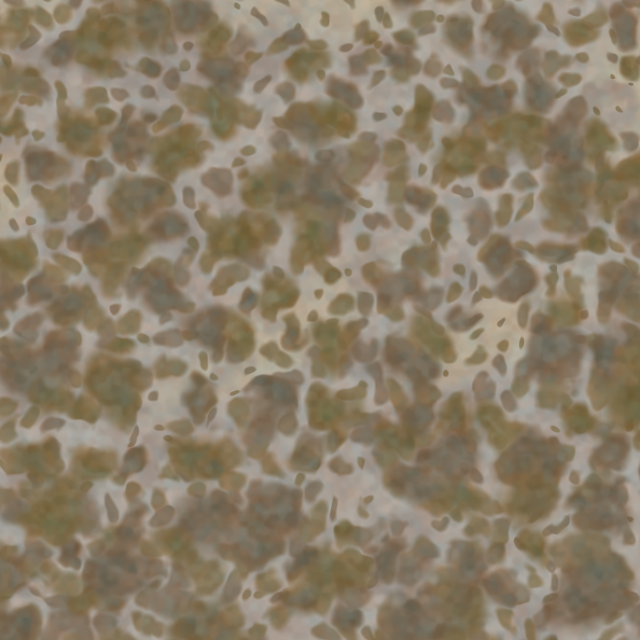
Reproduce this texture procedurally as a WebGL 1 fragment shader.

```glsl
precision highp float;
// Weathered speckled stone: soft olive-brown grains in a pale net with slanted veins.
uniform vec2 u_resolution;

const vec3 PALE_GREY = vec3(0.660, 0.632, 0.597);
const vec3 CREAM = vec3(0.705, 0.660, 0.575);
const vec3 LILAC = vec3(0.605, 0.562, 0.530);
const vec3 OCHRE = vec3(0.475, 0.400, 0.255);
const vec3 OLIVE = vec3(0.435, 0.400, 0.250);
const vec3 UMBER = vec3(0.460, 0.385, 0.300);
const vec3 SLATE = vec3(0.425, 0.405, 0.345);

vec3 hash3(vec2 p) {
  vec3 q = fract(p.xyx * vec3(0.1031, 0.1030, 0.0973));
  q += dot(q, q.yxz + 33.33);
  return fract((q.xxy + q.yzz) * q.zyx);
}

// Smooth cellular noise: random cell values blended by distance, centred on zero.
vec3 cellTone(vec2 p, float seed) {
  vec2 cell = floor(p);
  vec3 sum = vec3(0.0);
  float total = 0.0;
  for (int j = -1; j <= 1; j++) {
    for (int i = -1; i <= 1; i++) {
      vec2 id = cell + vec2(float(i), float(j));
      vec2 offset = id + 0.15 + 0.7 * hash3(id + seed).xy - p;
      float weight = exp(-5.0 * dot(offset, offset));
      sum += weight * hash3(id + seed + 57.0);
      total += weight;
    }
  }
  return sum / total - 0.5;
}

// Scattered soft grains: x = coverage, y = blended tint, z = depth inside a grain.
vec3 grains(vec2 p, float seed, float growth) {
  vec2 cell = floor(p);
  float gap = 1.0;
  float depth = 0.0;
  float tint = 0.0;
  float total = 0.001;
  for (int j = -1; j <= 1; j++) {
    for (int i = -1; i <= 1; i++) {
      vec2 id = cell + vec2(float(i), float(j));
      vec3 rnd = hash3(id + seed);
      float radius = mix(0.22, 0.62, rnd.z) * growth;
      float reach = length(id + 0.1 + 0.8 * rnd.xy - p) / radius;
      float cover = 1.0 - smoothstep(0.55, 1.15, reach);
      gap *= 1.0 - cover;
      depth = max(depth, 1.0 - smoothstep(0.1, 0.8, reach));
      tint += cover * fract(rnd.z * 17.0 + rnd.x);
      total += cover;
    }
  }
  return vec3(1.0 - gap, tint / total, depth);
}

vec3 grainColor(float tint, float depth, float coreShare) {
  vec3 rim = mix(UMBER, OCHRE, smoothstep(0.15, 0.6, tint));
  vec3 core = mix(SLATE, OLIVE, smoothstep(0.3, 0.8, tint));
  return mix(rim, core, depth * coreShare);
}

vec2 rotate(vec2 p, float angle) {
  float c = cos(angle);
  float s = sin(angle);
  return vec2(c * p.x + s * p.y, c * p.y - s * p.x);
}

void main() {
  vec2 uv = gl_FragCoord.xy / min(u_resolution.x, u_resolution.y);

  // Ragged outlines come from bending the plane at two scales.
  vec3 broad = cellTone(uv * 15.0, 11.0);
  vec3 ragged = cellTone(uv * 46.0, 23.0);
  vec3 fine = cellTone(uv * 85.0, 71.0);
  vec2 bent = uv + 0.035 * broad.xy + 0.014 * ragged.xy;

  // Slanted veins thin the grains out; patches between them crowd together.
  vec2 along = rotate(bent, 0.5);
  float vein = cellTone(along * vec2(2.6, 7.5), 5.0).x;
  float patchTone = cellTone(uv * 5.0, 37.0).y;
  float density = clamp(0.55 + 0.9 * vein + 0.45 * patchTone, 0.0, 1.0);
  float growth = mix(0.6, 1.25, density);

  // Pale ground between the grains.
  vec3 color = mix(PALE_GREY, CREAM, smoothstep(0.55, 0.15, density));
  color = mix(color, LILAC, smoothstep(-0.1, 0.35, broad.z + 0.4 * ragged.z) * 0.75);

  // Small grains first, larger ones over them.
  vec3 small = grains(bent * 25.0, 91.0, growth);
  color = mix(color, grainColor(small.y, small.z, 0.3), small.x * 0.72);
  vec3 large = grains(bent * 12.0, 43.0, growth);
  float wear = 0.88 + 0.35 * ragged.z;
  color = mix(color, grainColor(large.y, large.z, 0.85), large.x * clamp(wear, 0.0, 1.0));

  // Faint mottling in brightness and hue.
  color += 0.045 * ragged.y + 0.05 * fine.x;
  color += vec3(0.03, -0.012, -0.03) * (fine.y + ragged.x);
  gl_FragColor = vec4(clamp(color, 0.0, 1.0), 1.0);
}
```
